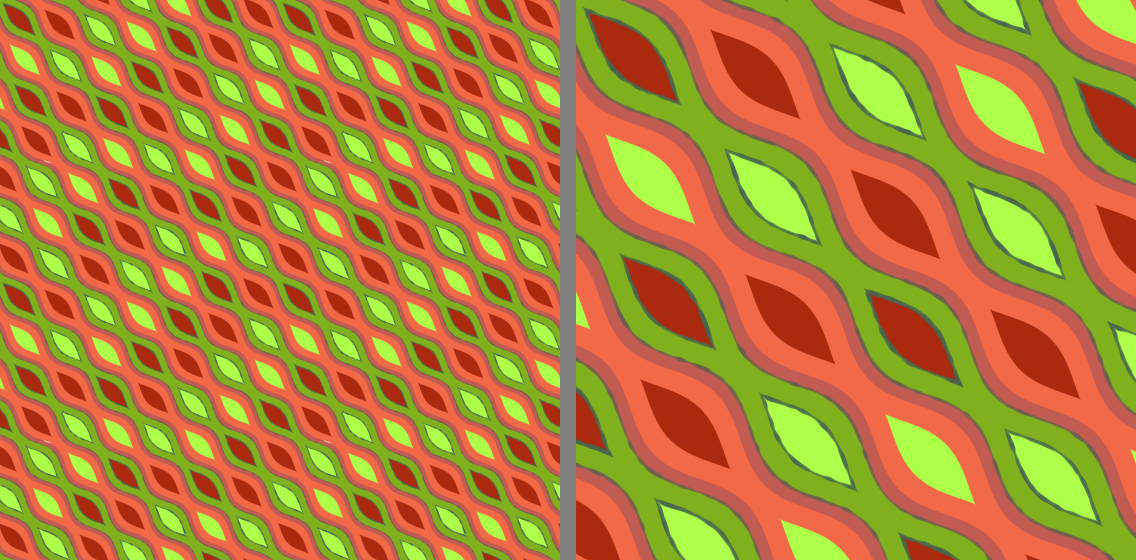
Left, the full canvas; right, a detail of the centre.
This pattern is drawn by a WebGL 1 fragment shader. Its source:

```glsl
precision highp float;
// Diagonal ogee bands with staggered red and lime leaves, in two by two tiles.

uniform vec2 u_resolution;

const float TAU = 6.2831853;
const float TILES = 2.0;        // tiles along the canvas side
const float CHAINS = 8.0;       // leaf chains per tile
const float LEAVES = 6.0;       // leaves per chain in a tile
const float WAVE = 0.205;       // ogee swing, in chain spacings

const vec3 RED = vec3(0.67, 0.16, 0.055);
const vec3 LIME = vec3(0.68, 1.0, 0.29);
const vec3 GREEN = vec3(0.505, 0.69, 0.12);
const vec3 ROSE = vec3(0.76, 0.355, 0.32);
const vec3 ORANGE = vec3(0.95, 0.41, 0.28);
const vec3 SLATE = vec3(0.27, 0.39, 0.30);
const vec3 UMBER = vec3(0.42, 0.37, 0.30);
const vec3 CREAM = vec3(0.98, 0.80, 0.68);

float hash(vec2 p) {
  vec3 q = fract(p.xyx * 0.1031);
  q += dot(q, q.yzx + 33.33);
  return fract((q.x + q.y) * q.z);
}

// Value noise that wraps after the given number of cells.
float noise(vec2 p, float period) {
  vec2 cell = floor(p);
  vec2 f = fract(p);
  f = f * f * (3.0 - 2.0 * f);
  vec2 lo = mod(cell, period);
  vec2 hi = mod(cell + 1.0, period);
  return mix(mix(hash(lo), hash(vec2(hi.x, lo.y)), f.x),
             mix(hash(vec2(lo.x, hi.y)), hash(hi), f.x), f.y);
}

float above(float edge, float value, float blur) {
  return smoothstep(edge - blur, edge + blur, value);
}

float stroke(float offset, float halfWidth, float blur) {
  return 1.0 - above(halfWidth, abs(offset), blur);
}

float isCell(vec2 cell, vec2 wanted) {
  vec2 d = abs(cell - wanted);
  return 1.0 - step(0.5, max(d.x, d.y));
}

// Wraps a chain pair and leaf number into one tile.
vec2 wrapLeaf(float pair, float leaf) {
  float pairs = CHAINS * 0.5;
  float turn = floor(pair / pairs);
  return vec2(pair - turn * pairs, mod(leaf + turn, LEAVES));
}

// Leaves alternate along and across the chains.
float checker(vec2 leaf) {
  return step(0.5, mod(leaf.x + leaf.y, 2.0));
}

float capsule(vec2 p, vec2 halfSpan, float radius) {
  float t = clamp(dot(p, halfSpan) / dot(halfSpan, halfSpan), -1.0, 1.0);
  return length(p - halfSpan * t) - radius;
}

void main() {
  float side = min(u_resolution.x, u_resolution.y);
  vec2 fromTop = vec2(gl_FragCoord.x, u_resolution.y - gl_FragCoord.y);
  vec2 p = fromTop / side * TILES;
  float pixel = TILES / side;

  // Coordinates across and along the diagonal chains
  float across = (p.x - p.y) * CHAINS;
  float along = ((p.x + p.y) * 0.5 - 0.0677) * LEAVES;
  float blur = 0.8 * pixel * CHAINS * 1.4142;

  // Level is low in green-edged leaves and high in orange-edged ones
  float greenPair = floor(across * 0.5 + 0.5);
  float orangePair = floor(across * 0.5);
  float level = abs(across - 2.0 * greenPair) - WAVE * cos(TAU * along);

  // Leaf colours, with one odd leaf in each kind of chain
  vec2 greenLeaf = wrapLeaf(greenPair, floor(along - greenPair + 0.5));
  vec2 orangeLeaf = wrapLeaf(orangePair, floor(along - orangePair));
  float greenLime = max(checker(greenLeaf), isCell(greenLeaf, vec2(1.0, 5.0)));
  float orangeLime = checker(orangeLeaf) * (1.0 - isCell(orangeLeaf, vec2(0.0, 5.0)));

  // Nested bands
  vec3 color = mix(RED, LIME, greenLime);
  color = mix(color, GREEN, above(0.095, level, blur));
  color = mix(color, ROSE, above(0.43, level, blur));
  color = mix(color, ORANGE, above(0.62, level, blur));
  color = mix(color, mix(RED, LIME, orangeLime), above(0.913, level, blur));

  // Ragged thin outlines
  float ragged = noise(p * 96.0, 96.0);
  float inner = stroke(level - 0.1, 0.012 + 0.026 * ragged, blur);
  float outer = stroke(level - 0.43, 0.010 + 0.022 * ragged, blur);
  color = mix(color, SLATE, inner * (0.6 + 0.4 * ragged));
  color = mix(color, UMBER, outer * (0.6 + 0.4 * ragged));

  // One pale fleck per tile
  float fleck = capsule(fract(p) - vec2(0.169, 0.578), vec2(0.010, 0.003), 0.002);
  color = mix(color, CREAM, 0.8 * (1.0 - above(0.0, fleck, pixel * 0.8)));

  gl_FragColor = vec4(color, 1.0);
}
```
